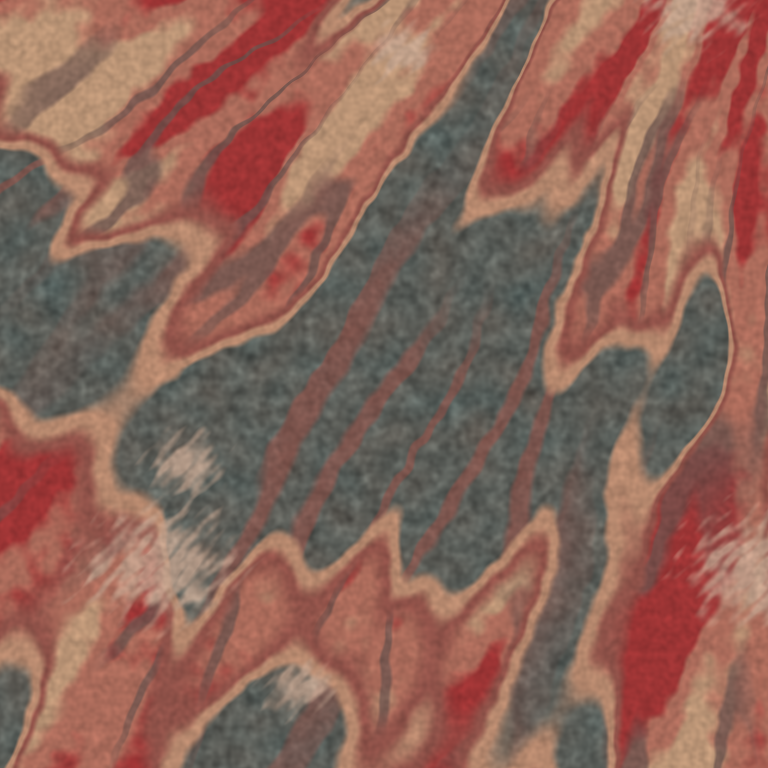
A Shadertoy shader for this texture:

```glsl
// Marbled paper: red, salmon and tan flames combed across a mottled slate ground.
#define PIVOT vec2(1.14, 1.59)
#define FLAME_SCALE vec2(7.0, 2.2)
#define COVERAGE 0.18
#define GRAIN 0.11
#define WEAR_CELLS 3.6
#define SLATE vec3(0.355, 0.365, 0.345)
#define TAN vec3(0.73, 0.58, 0.46)
#define SALMON vec3(0.67, 0.42, 0.355)
#define RED vec3(0.61, 0.205, 0.205)
#define RUST vec3(0.56, 0.32, 0.285)
#define PLUM vec3(0.41, 0.32, 0.30)

vec2 hash22(vec2 p) {
    vec3 h = fract(p.xyx * vec3(0.1031, 0.1030, 0.0973));
    h += dot(h, h.yzx + 33.33);
    return fract((h.xx + h.yz) * h.zy);
}

float cornerSlope(vec2 cell, vec2 offset) {
    return dot(hash22(cell + 50.0) * 2.0 - 1.0, offset);
}

// Gradient noise, roughly -0.8 to 0.8
float noise(vec2 p) {
    vec2 i = floor(p), f = p - i;
    vec2 w = f * f * f * (f * (f * 6.0 - 15.0) + 10.0);
    vec2 e = vec2(1.0, 0.0);
    float low = mix(cornerSlope(i, f), cornerSlope(i + e, f - e), w.x);
    float high = mix(cornerSlope(i + e.yx, f - e.yx), cornerSlope(i + 1.0, f - 1.0), w.x);
    return 1.3 * mix(low, high, w.y);
}

// Thin line along the zero crossings of a value
float vein(float value, float width) {
    return 1.0 - smoothstep(width * 0.4, width, abs(value));
}

// Scattered patches of pale, fibrous wear
float wear(vec2 p) {
    vec2 g = p * WEAR_CELLS, cell = floor(g);
    float fibre = noise(vec2(p.x + p.y, (p.y - p.x) * 3.0) * 22.0);
    float amount = 0.0;
    for (int y = -1; y <= 1; y++)
    for (int x = -1; x <= 1; x++) {
        vec2 id = cell + vec2(x, y);
        vec2 rnd = hash22(id + 91.0);
        float radius = mix(0.14, 0.36, rnd.x);
        float dist = length((g - id - hash22(id + 17.0)) * vec2(0.85, 1.1)) / radius;
        float patchMask = 1.0 - smoothstep(0.25, 1.1, dist + 0.8 * fibre);
        amount = max(amount, patchMask * step(rnd.y, 0.45) * step(dist, 2.0));
    }
    return amount;
}

void mainImage(out vec4 fragColor, in vec2 fragCoord) {
    vec2 p = fragCoord / iResolution.y;

    // Wavering coordinates that fan out from the pivot
    vec2 w = p + 0.028 * vec2(noise(p * 4.5), noise(p * 4.5 + 31.0));
    w += 0.006 * vec2(noise(p * 32.0), noise(p * 32.0 + 13.0));
    vec2 d = PIVOT - w;
    float angle = atan(d.x, d.y), radius = length(d);
    vec2 q = vec2(angle, radius) * FLAME_SCALE;

    // Flame height: positive inside flames, negative on the ground
    float ringOffset = (radius - 1.42) / 0.25;
    float ring = exp(-ringOffset * ringOffset) * smoothstep(0.15, 0.4, angle);
    float flame = noise(q + vec2(0.3, 5.0)) + 0.4 * noise(q * vec2(2.4, 1.6) + 7.0);
    flame += COVERAGE - 0.30 * ring;

    // Mottled ground with faint drawn threads
    float coarse = noise(p * 38.0), fine = noise(p * 85.0 + 9.0);
    vec3 ground = SLATE * (1.0 + 0.22 * coarse + 0.22 * fine);
    ground += vec3(-0.03, 0.01, 0.02) * noise(p * 20.0 + 3.0);
    float threads = vein(noise(vec2(angle * 17.0, radius * 1.5) + 23.0), 0.12);
    threads *= smoothstep(-0.1, 0.25, noise(q * 0.8 + 41.0) + 0.3 - 0.4 * angle);
    ground = mix(ground, RUST, 0.65 * threads);

    // Flame colours with streaks along the combing direction
    float streak = noise(vec2(angle * 32.0, radius * 4.0));
    float tone = noise(q * vec2(1.7, 1.2) + 61.0) + 0.28 * streak + 0.1 * coarse;
    vec3 body = mix(TAN, SALMON, smoothstep(-0.24, -0.08, tone));
    body = mix(body, RED, smoothstep(0.04, 0.18, tone));
    float veins = vein(noise(vec2(angle * 15.0, radius * 2.4) + 77.0), 0.09);
    veins *= smoothstep(-0.15, 0.15, noise(q + 83.0));
    body = mix(body, PLUM, 0.75 * veins);

    // Rust and tan outlines where the flames meet the ground
    body = mix(RUST, body, smoothstep(0.10, 0.19, flame));
    body = mix(mix(TAN, SALMON, 0.3), body, smoothstep(0.05, 0.10, flame));
    vec3 color = mix(ground, body, smoothstep(-0.025, 0.025, flame));

    // Worn patches and paper grain
    color = mix(color, vec3(0.76, 0.64, 0.56), 0.8 * wear(p));
    float grain = 0.6 * noise(p * 60.0 + 5.0) + 0.6 * noise(p * 125.0);
    color *= 1.0 + GRAIN * 1.6 * grain;
    fragColor = vec4(clamp(color, 0.0, 1.0), 1.0);
}
```
